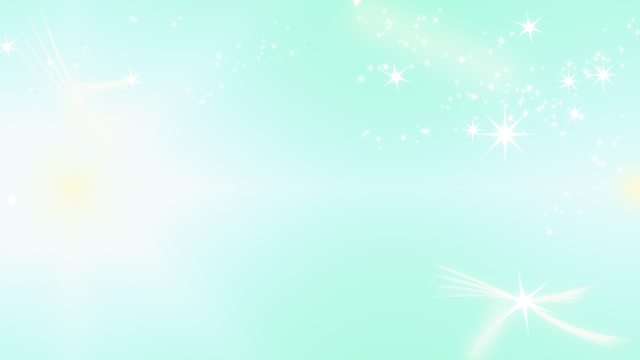
A Shadertoy shader for this background:

```glsl
// A mint and aqua sky with two soft flares joined by a pale horizontal band.
// Silky ribbons are families of Bezier strands; sparkles are folded spikes,
// strewn by a hash along curved streams. Units: canvas height = 1.

const vec3 MINT  = vec3(0.67, 0.98, 0.87);
const vec3 AQUA  = vec3(0.82, 0.98, 0.97);
const vec3 PALE  = vec3(0.95, 0.98, 0.985);
const vec3 CREAM = vec3(1.0, 0.98, 0.83);
const vec3 SILK  = vec3(0.98, 0.985, 0.96);
const vec2 LEFT_FLARE  = vec2(0.204, 0.477);
const vec2 RIGHT_FLARE = vec2(1.775, 0.477);
const float BAND_GLOW = 0.42;
const float BAND_WIDTH = 0.19;
const float RAY_GLOW = 0.17;
const float STRAND_WIDTH = 0.0035;
const float TAU = 6.28319;

// Large stars: centre, reach, number of spikes
const vec4 BIG_STARS[11] = vec4[11](
    vec4(0.02, 0.87, 0.05, 6), vec4(0.366, 0.778, 0.05, 6),
    vec4(0.032, 0.444, 0.045, 6), vec4(1.10, 0.787, 0.06, 6),
    vec4(1.47, 0.924, 0.06, 6), vec4(1.403, 0.627, 0.1, 8),
    vec4(1.313, 0.639, 0.045, 8), vec4(1.676, 0.792, 0.055, 8),
    vec4(1.454, 0.162, 0.11, 6), vec4(1.579, 0.775, 0.045, 8),
    vec4(1.597, 0.683, 0.04, 8));

float gauss(float x, float width) { return exp(-x * x / (width * width)); }

vec2 hash2(float n) {
    vec3 v = fract(vec3(n) * vec3(0.1031, 0.1030, 0.0973));
    v += dot(v, v.yzx + 33.33);
    return fract((v.xx + v.yz) * v.zy);
}

vec2 bezier(vec2 a, vec2 b, vec2 c, float t) {
    return mix(mix(a, b, t), mix(b, c, t), t);
}

// Distance to a segment, and the place along it
vec2 segment(vec2 p, vec2 a, vec2 b) {
    vec2 ab = b - a;
    float h = clamp(dot(p - a, ab) / dot(ab, ab), 0.0, 1.0);
    return vec2(length(p - a - ab * h), h);
}

// Tapered spikes around a glowing core
float star(vec2 q, float size, float spikes) {
    float r = length(q);
    if (r > size) return 0.0;
    float sector = TAU / spikes;
    float angle = atan(q.x, q.y + 1e-6) + (8.0 - spikes) * 0.08;
    angle = mod(angle + 0.5 * sector, sector) - 0.5 * sector;
    float fade = 1.0 - r / size;
    float width = size * 0.055 * fade;
    float spike = clamp((width - r * abs(sin(angle))) * iResolution.y + 0.5, 0.0, 1.0);
    return min(1.0, spike * sqrt(fade) + gauss(r, size * 0.2) + 0.25 * fade * fade);
}

// Sparkles scattered about a curve
float stream(vec2 p, vec2 a, vec2 b, vec2 c, int count, float spread, float size, float seed) {
    float light = 0.0;
    for (int i = 0; i < count; i++) {
        float id = seed + float(i) * 3.0;
        vec2 jitter = hash2(id) + hash2(id + 1.0) - 1.0;
        vec2 pick = hash2(id + 2.0);
        float along = (float(i) + pick.x) / float(count);
        vec2 centre = bezier(a, b, c, along) + jitter * spread;
        float reach = size * mix(0.65, 1.4, pick.y * pick.y);
        light = max(light, star(p - centre, reach, 8.0) * mix(0.55, 1.0, pick.y));
    }
    return light;
}

// Strands that spread from one end point toward two start points
float ribbon(vec2 p, vec2 startA, vec2 startB, vec2 middle, vec2 end) {
    float light = 0.0;
    for (int i = 0; i < 4; i++) {
        float k = float(i) / 3.0;
        vec2 start = mix(startA, startB, k);
        vec2 bend = middle + (k - 0.5) * 0.3 * (startB - startA);
        vec2 last = start;
        float nearest = 9.0, place = 0.0;
        for (int j = 1; j <= 14; j++) {
            vec2 next = bezier(start, bend, end, float(j) / 14.0);
            vec2 s = segment(p, last, next);
            if (s.x < nearest) { nearest = s.x; place = (float(j) - 1.0 + s.y) / 14.0; }
            last = next;
        }
        float taper = smoothstep(0.0, 0.3, place) * smoothstep(1.0, 0.8, place);
        float line = gauss(nearest, STRAND_WIDTH) * mix(0.7, 0.3, k);
        light += taper * (line + 0.15 * exp(-nearest / 0.015));
    }
    return min(light, 0.9);
}

vec3 background(vec2 p) {
    vec2 q = p - LEFT_FLARE;
    float r = length(q), rightR = length(p - RIGHT_FLARE);
    float diagonal = abs(abs(q.x) - abs(q.y)) * 0.707;
    float rays = gauss(diagonal, 0.08) + 0.8 * gauss(q.x, 0.05);
    float glow = BAND_GLOW * exp(-abs(q.y) / BAND_WIDTH) + 0.85 * gauss(r, 0.55)
               + 0.45 * gauss(rightR, 0.5) + RAY_GLOW * rays * exp(-r * 0.9);
    glow = clamp(glow, 0.0, 1.0);
    vec3 col = mix(MINT, AQUA, min(glow * 2.0, 1.0));
    col = mix(col, PALE, max(glow * 2.0 - 1.0, 0.0));
    // Warm hearts of the flares, the left one faintly star shaped
    float heart = r * (1.0 - 0.18 * cos(8.0 * atan(q.y, q.x + 1e-6)));
    return mix(col, CREAM, 0.85 * exp(-heart / 0.065) + 0.8 * gauss(rightR, 0.055));
}

void mainImage(out vec4 fragColor, in vec2 fragCoord) {
    vec2 p = fragCoord / iResolution.y;
    vec3 col = background(p);

    // Soft veils beneath the sparkles and ribbons
    float veil = 0.45 * gauss(segment(p, vec2(1.03, 0.95), vec2(1.38, 0.8)).x, 0.07)
               + 0.5 * gauss(length((p - vec2(0.29, 0.67)) * vec2(1.0, 1.2)), 0.08)
               + 0.5 * gauss(segment(p, vec2(1.32, 0.02), vec2(1.39, 0.13)).x, 0.035);
    col = mix(col, SILK, min(veil, 1.0));

    // Ribbons: upper left, then lower right
    vec2 knot = vec2(1.454, 0.162);
    float silk = ribbon(p, vec2(0.1, 1.03), vec2(-0.02, 0.96), vec2(0.15, 0.74), vec2(0.36, 0.56));
    silk += ribbon(p, vec2(0.16, 0.77), vec2(0.17, 0.72), vec2(0.27, 0.75), vec2(0.366, 0.778));
    silk += ribbon(p, vec2(1.18, 0.275), vec2(1.18, 0.17), vec2(1.32, 0.21), knot);
    silk += ribbon(p, vec2(1.67, 0.21), vec2(1.62, 0.16), vec2(1.56, 0.175), knot);
    silk += ribbon(p, vec2(1.78, 0.055), vec2(1.74, 0.03), vec2(1.6, 0.055), knot);
    silk += 0.6 * ribbon(p, vec2(1.29, -0.02), vec2(1.36, 0.0), vec2(1.37, 0.12), knot);
    col = mix(col, SILK, min(silk, 0.9));

    // Streams of small sparkles
    float light = stream(p, vec2(0.97, 1.0), vec2(1.28, 0.86), vec2(1.6, 0.65), 56, 0.12, 0.016, 11.0);
    light = max(light, stream(p, vec2(1.3, 0.72), vec2(1.62, 0.7), vec2(1.74, 0.92), 42, 0.08, 0.015, 307.0));
    light = max(light, stream(p, vec2(0.96, 0.62), vec2(1.2, 0.55), vec2(1.28, 0.77), 14, 0.04, 0.013, 509.0));
    light = max(light, 0.7 * stream(p, vec2(0.53, 0.68), vec2(0.65, 0.85), vec2(0.84, 0.92), 28, 0.08, 0.013, 701.0));
    light = max(light, 0.8 * stream(p, vec2(1.54, 0.38), vec2(1.6, 0.5), vec2(1.73, 0.63), 16, 0.09, 0.018, 907.0));
    light = max(light, 0.7 * stream(p, vec2(0.05, 0.72), vec2(0.2, 0.87), vec2(0.55, 0.97), 14, 0.07, 0.017, 1103.0));
    light = max(light, stream(p, vec2(1.0, 0.78), vec2(1.03, 0.82), vec2(1.07, 0.81), 4, 0.015, 0.022, 1301.0));

    for (int i = 0; i < 11; i++) {
        vec4 s = BIG_STARS[i];
        light = max(light, star(p - s.xy, s.z, s.w));
    }
    fragColor = vec4(mix(col, vec3(1.0), light), 1.0);
}
```
